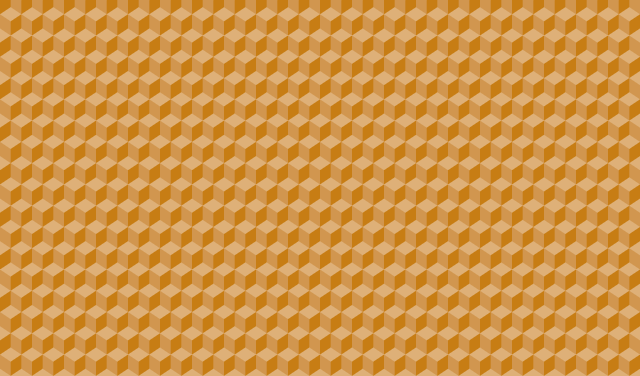
Give the GLSL for this pattern, as a WebGL 2 fragment shader.

```glsl
#version 300 es
precision highp float;
// Tumbling blocks: rows of cubes seen from above, each row shifted by half a cube.
// Each band between two rows of rhombus centres holds the lower half of one row of
// lids, the upper half of the next, and the cube sides between them.

uniform vec2 u_resolution;
out vec4 outColor;

const float CUBES_ACROSS = 30.0;    // cubes per canvas width
const float ROW_PITCH = 0.997;      // row spacing, in cube widths
const float FIRST_ROW = 0.668;      // first lid centre below the top, in cube widths
const float LID_HALF = 0.3333;      // half height of a lid, in row spacings

const vec3 LID_COLOR = vec3(0.870, 0.690, 0.470);
const vec3 LEFT_COLOR = vec3(0.820, 0.590, 0.310);
const vec3 RIGHT_COLOR = vec3(0.780, 0.490, 0.080);

// Coverage of a pixel at a signed distance inside an edge
float coverage(float inside, float pixel) {
    return clamp(inside / pixel + 0.5, 0.0, 1.0);
}

vec3 tumblingBlocks(vec2 p, float pixel) {
    // Band between lid centres, and position within it
    float y = (p.y - FIRST_ROW) / ROW_PITCH;
    float band = floor(y);
    float depth = y - band;

    // Offset from the middle of the cube, -0.5 to 0.5
    float shift = 0.5 * mod(band, 2.0);
    float dx = fract(p.x + shift) - 0.5;
    float off = abs(dx);

    // Sides: right half of each cube is in shade
    float sideDist = sign(dx) * min(off, 0.5 - off);
    vec3 color = mix(LEFT_COLOR, RIGHT_COLOR, coverage(sideDist, pixel));

    // Lids: lower half of this row, upper half of the next
    float lower = LID_HALF * (1.0 - 2.0 * off) - depth;
    float upper = LID_HALF * 2.0 * off - (1.0 - depth);
    float slope = length(vec2(2.0 * LID_HALF, 1.0 / ROW_PITCH));
    float lidDist = max(lower, upper) / slope;
    return mix(color, LID_COLOR, coverage(lidDist, pixel));
}

void main() {
    // Cube widths from the top left corner, y pointing down
    float scale = CUBES_ACROSS / u_resolution.x;
    vec2 p = vec2(gl_FragCoord.x, u_resolution.y - gl_FragCoord.y) * scale;
    outColor = vec4(tumblingBlocks(p, scale), 1.0);
}
```
